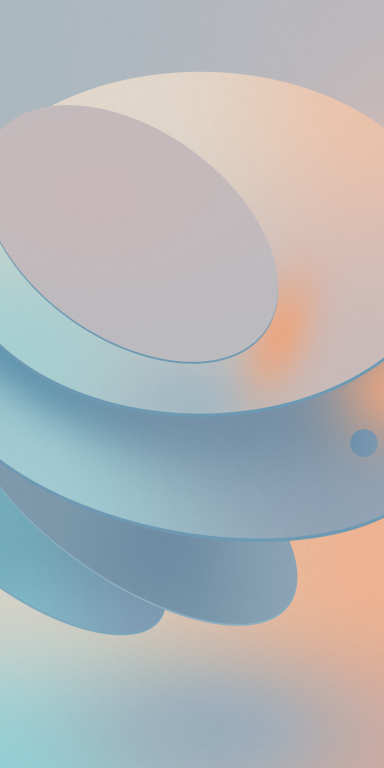
This background is drawn by a WebGL 2 fragment shader. Its source:

```glsl
#version 300 es
precision highp float;

uniform vec2 u_resolution;
out vec4 outColor;

#define RIM_THICKNESS 0.009
#define THIN_RIM 0.005
#define GLOW_STRENGTH 0.92
#define SHADOW_STRENGTH 0.88
#define GRAIN_AMOUNT 0.010
#define GRAIN_CELLS 256.0
#define ORANGE vec3(0.92, 0.65, 0.50)
#define RIM_BLUE vec3(0.43, 0.60, 0.70)
#define SHADE_BLUE vec3(0.44, 0.55, 0.64)

// Approximate signed distance to an ellipse sheared downward to the right.
float ellipse(vec2 p, vec2 center, vec2 radii, float shear) {
  vec2 d = p - center;
  vec2 k = vec2(d.x, d.y + shear * d.x) / radii;
  float len = max(length(k), 1e-4);
  vec2 g = vec2(k.x / radii.x + k.y * shear / radii.y, k.y / radii.y) / len;
  return (len - 1.0) / length(g);
}

// Soft elliptical spot of light or shade.
float spot(vec2 p, vec2 center, vec2 radii) {
  vec2 d = (p - center) / radii;
  return exp(-dot(d, d));
}

float hash(vec2 p) {
  vec3 q = fract(p.xyx * 0.1031);
  q += dot(q, q.yzx + 33.33);
  return fract((q.x + q.y) * q.z);
}

float coverage(float d, float pixel) {
  return 1.0 - smoothstep(-0.7 * pixel, 0.7 * pixel, d);
}

// Paints a thick plate: its rim first, then the face raised above it.
vec3 plate(vec3 col, vec3 face, vec3 rim, vec2 p, vec2 center, vec2 radii,
           float shear, float thickness, float pixel) {
  float base = ellipse(p, center, radii, shear);
  float top = ellipse(p - vec2(0.0, thickness), center, radii, shear);
  col = mix(col, rim, coverage(base, pixel));
  return mix(col, face, coverage(top, pixel));
}

vec3 backdrop(vec2 p) {
  float across = smoothstep(0.0, 1.0, p.x);
  vec3 low = mix(vec3(0.58, 0.82, 0.84), vec3(0.83, 0.67, 0.62), across);
  vec3 middle = mix(vec3(0.83, 0.82, 0.78), vec3(0.93, 0.70, 0.57), across);
  vec3 high = mix(vec3(0.67, 0.72, 0.75), vec3(0.73, 0.72, 0.74), across);
  vec3 col = mix(low, middle, smoothstep(0.0, 0.48, p.y));
  col = mix(col, high, smoothstep(0.75, 1.75, p.y));
  col = mix(col, vec3(0.84, 0.73, 0.70), 0.6 * spot(p, vec2(1.1, 1.6), vec2(0.3, 0.25)));
  return mix(col, vec3(0.58, 0.67, 0.74), 0.85 * spot(p, vec2(0.56, 0.1), vec2(0.36, 0.19)));
}

vec3 upperFace(vec2 p) {
  vec3 low = mix(vec3(0.65, 0.81, 0.82), vec3(0.79, 0.73, 0.73), smoothstep(0.0, 0.85, p.x));
  vec3 high = mix(vec3(0.88, 0.84, 0.79), vec3(0.92, 0.76, 0.67), smoothstep(0.4, 1.0, p.x));
  vec3 col = mix(low, high, smoothstep(1.05, 1.75, p.y));
  col = mix(col, vec3(0.61, 0.71, 0.76), 0.75 * spot(p, vec2(0.5, 0.95), vec2(0.2, 0.11)));
  vec2 leaning = vec2(p.x - 0.25 * (p.y - 1.13), p.y);
  return mix(col, ORANGE, GLOW_STRENGTH * spot(leaning, vec2(0.73, 1.13), vec2(0.085, 0.15)));
}

vec3 innerFace(vec2 p) {
  vec3 col = mix(vec3(0.73, 0.73, 0.75), vec3(0.76, 0.73, 0.74), smoothstep(1.0, 1.6, p.y));
  return mix(col, vec3(0.79, 0.72, 0.72), 0.7 * spot(p, vec2(0.25, 1.48), vec2(0.3, 0.2)));
}

vec3 middleFace(vec2 p, float gap) {
  vec3 col = mix(vec3(0.63, 0.79, 0.82), vec3(0.57, 0.64, 0.71), smoothstep(0.1, 0.9, p.x));
  float reach = gap / mix(0.09, 0.20, smoothstep(0.0, 0.8, p.x));
  vec3 shade = mix(vec3(0.36, 0.57, 0.67), SHADE_BLUE, smoothstep(0.0, 0.5, p.x));
  col = mix(col, shade, SHADOW_STRENGTH * exp(-reach * reach));
  return mix(col, ORANGE, GLOW_STRENGTH * spot(p, vec2(1.04, 0.99), vec2(0.17, 0.15)));
}

void main() {
  vec2 p = gl_FragCoord.xy / u_resolution * vec2(1.0, 2.0);
  float pixel = max(1.0 / u_resolution.x, 2.0 / u_resolution.y);
  vec3 col = backdrop(p);

  // Two hanging plates at the bottom.
  vec3 leftFace = mix(vec3(0.45, 0.67, 0.73), SHADE_BLUE, smoothstep(0.0, 0.42, p.x));
  leftFace += 0.06 * (1.0 - smoothstep(0.35, 0.6, p.y));
  col = plate(col, leftFace, vec3(0.48, 0.65, 0.73), p,
              vec2(0.104, 0.599), vec2(0.328, 0.193), 0.5, THIN_RIM, pixel);
  vec3 rightFace = mix(vec3(0.49, 0.60, 0.67), SHADE_BLUE, spot(p, vec2(0.42, 0.58), vec2(0.2)));
  rightFace = mix(rightFace, vec3(0.54, 0.64, 0.71), smoothstep(0.5, 0.8, p.x));
  col = plate(col, rightFace, vec3(0.54, 0.68, 0.75), p,
              vec2(0.339, 0.721), vec2(0.435, 0.268), 0.52, THIN_RIM, pixel);

  // Broad middle plate, shaded by the one above it.
  vec2 upperCenter = vec2(0.521, 1.359);
  vec2 upperRadii = vec2(0.646, 0.445);
  float gap = max(ellipse(p, upperCenter, upperRadii, 0.0), 0.0);
  col = plate(col, middleFace(p, gap), RIM_BLUE, p,
              vec2(0.495, 0.941), vec2(0.651, 0.3385), 0.15, RIM_THICKNESS, pixel);

  // Small ball.
  vec2 ball = p - vec2(0.948, 0.846);
  vec3 ballColor = vec3(0.46, 0.58, 0.68) + 0.8 * ball.x * vec3(1.0, 0.5, 0.3);
  col = mix(col, ballColor, coverage(length(ball) - 0.036, pixel));

  // Upper plate and its inner disc.
  col = plate(col, upperFace(p), RIM_BLUE, p, upperCenter, upperRadii, 0.0, RIM_THICKNESS, pixel);
  col = plate(col, innerFace(p), RIM_BLUE, p,
              vec2(0.339, 1.387), vec2(0.385, 0.303), 0.367, THIN_RIM, pixel);

  col += GRAIN_AMOUNT * (hash(floor(p * GRAIN_CELLS)) - 0.5);
  outColor = vec4(col, 1.0);
}
```
